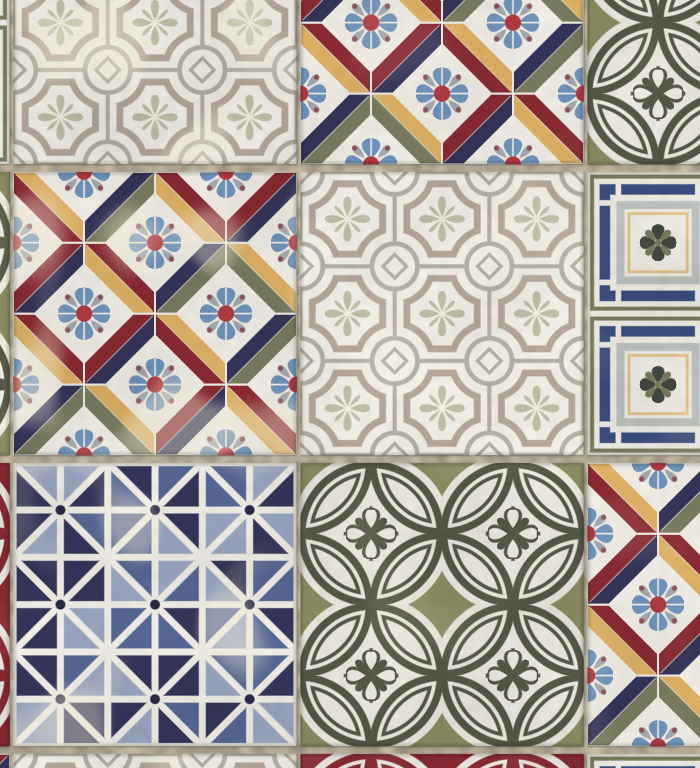
Reproduce this pattern procedurally as a Shadertoy shader.

```glsl
// A wall of glazed patchwork tiles: lattice, ribbons, interlaced rings, frames and triangles.
// A grid picks one motif per tile; each motif folds its own repeats and layers
// distance-based inks, then grout, bevel and gradient-noise glaze finish the wall.

const vec3 WHITE = vec3(.91, .90, .87);
const vec3 NAVY = vec3(.20, .20, .34);
const vec3 RED = vec3(.52, .16, .19);
const vec3 OLIVE = vec3(.46, .47, .36);
const vec3 GOLD = vec3(.84, .67, .38);

float hash(vec2 p) {
    return fract(sin(dot(p, vec2(127.1, 311.7))) * 43758.5);
}

float corner(vec2 cell, vec2 f) {
    float a = 6.2832 * hash(cell);
    return dot(vec2(cos(a), sin(a)), f);
}

float gradientNoise(vec2 p) {
    vec2 i = floor(p), f = p - i, s = f * f * (3. - 2. * f), o = vec2(1, 0);
    return mix(mix(corner(i, f), corner(i + o, f - o), s.x),
               mix(corner(i + o.yx, f - o.yx), corner(i + 1., f - 1.), s.x), s.y);
}

float ink(float d, float e) { return 1. - smoothstep(-e, e, d); }

vec2 diagonal(vec2 u) { return vec2(u.x + u.y, u.x - u.y) * .7071; }

// Four teardrops along the axes, widening outward
float petals(vec2 u, float inner, float outer, float width) {
    vec2 w = abs(u);
    if (w.x > w.y) w = w.yx;
    float t = clamp((w.y - inner) / (outer - inner), 0., 1.);
    return max(w.x - 2.6 * width * t * sqrt(1. - t), max(inner - w.y, w.y - outer));
}

// Notched octagons with ringed diamonds at their corners, 3 x 3
vec3 lattice(vec2 q, float e) {
    vec2 u = fract(q * 3.) - .5, w = abs(u), k = .5 - w;
    e *= 3.;
    float r = length(k), edge = max(max(w.x, w.y) - .41, .36 - r);
    float lines = max(min(k.x, k.y) - .022, .25 - r);
    lines = min(lines, abs(r - .24) - .025);
    lines = min(lines, abs(k.x + k.y - .125) - .025);
    vec3 c = mix(WHITE, vec3(.69, .66, .62), ink(lines, e));
    c = mix(c, vec3(.68, .63, .58), ink(abs(edge + .038) - .036, e));
    float flower = min(petals(u, .03, .24, .043), petals(diagonal(u), .03, .19, .02));
    return mix(c, vec3(.73, .72, .63), ink(flower, e));
}

// Two-tone ribbons crossing between blue rosettes
vec3 ribbons(vec2 q, float e) {
    vec2 u = q * 4., s = vec2(u.x + u.y, u.x - u.y);
    e *= 4.;
    vec2 n = floor(s * .5) * 2. + 1., f = s - n, k = 1. - abs(f);
    bool falling = k.y < k.x;
    float across = falling ? k.y : k.x, along = falling ? abs(f.x) : abs(f.y);
    float side = falling ? -sign(f.y) : -sign(f.x);
    bool odd = mod(falling ? n.x : n.y, 4.) < 2.;
    bool green = odd && mod(floor(s.y * .5 + .5), 2.) > .5;
    vec3 warm = (side > 0.) == odd ? GOLD : (green ? OLIVE : RED);
    vec3 cool = odd ? (side > 0. ? OLIVE : NAVY) : (side > 0. ? NAVY : RED);
    vec3 c = mix(WHITE, falling ? warm : cool,
                 ink(max(across - .29, across + along - .97), e));
    c = mix(c, WHITE, .6 * ink(max(across - .012, along - .93), e));
    // Rosette, back in upright axes
    vec2 v = vec2(f.x + f.y, f.x - f.y) * .5, w = abs(v);
    float r = length(v), blue = petals(v, .08, .37, .13);
    blue = max(blue, .012 - min(w.x, w.y));
    c = mix(c, vec3(.42, .56, .71), ink(blue, e));
    c = mix(c, vec3(.62, .64, .66), ink(petals(diagonal(v), .13, .37, .05), e));
    c = mix(c, RED, .7 * ink(length(w - .23) - .035, e));
    return mix(c, vec3(.67, .22, .25), ink(r - .115, e));
}

// Interlaced circles making veined leaves, 2 x 2
vec3 rings(vec2 q, float e, vec3 line, vec3 fill) {
    vec2 u = fract(q * 2.) - .5, w = abs(u);
    e *= 2.;
    float r = length(u), leaf = max(r, length(w - .5)) - .5;
    vec3 c = mix(WHITE, fill, ink(.565 - r, e));
    float lines = min(abs(leaf + .012) - .026, abs(leaf + .078) - .013);
    lines = min(lines, max(abs(w.x + w.y - .5 - .207) * .7071 - .009, leaf + .085));
    c = mix(c, line, ink(lines, e));
    float petal = petals(u, .025, .18, .052);
    c = mix(c, line, ink(min(abs(petal) - .012, petals(diagonal(u), .0, .15, .03)), e));
    return mix(c, line, ink(r - .025, e));
}

// Nested square frames around a small flower, 2 x 2
vec3 frames(vec2 q, float e) {
    vec2 u = fract(q * 2.) - .5, w = abs(u);
    e *= 2.;
    float m = max(w.x, w.y), n = min(w.x, w.y);
    vec3 c = mix(WHITE, OLIVE, ink(abs(m - .465) - .014, e));
    c = mix(c, vec3(.22, .30, .48), ink(max(abs(m - .375) - .037, .02 - abs(n - .28)), e));
    c = mix(c, vec3(.72, .74, .73), ink(abs(m - .265) - .028, e));
    c = mix(c, GOLD, .7 * ink(abs(m - .205) - .01, e));
    c = mix(c, vec3(.25, .27, .24), ink(petals(u, .01, .13, .045), e));
    return mix(c, OLIVE, ink(min(petals(diagonal(u), .02, .12, .025), length(u) - .025), e));
}

// Blue triangles split by white spokes, 3 x 3 hubs
vec3 triangles(vec2 q, float e) {
    vec2 u = fract(q * 3.) - .5, w = abs(u);
    e *= 3.;
    float h = hash(floor(q * 6.) + step(w.x, w.y) * vec2(17.3, 9.1));
    vec3 c = h < .36 ? NAVY : h < .68 ? vec3(.33, .39, .56) : vec3(.58, .63, .73);
    float d = min(min(w.x, w.y), .5 - max(w.x, w.y));
    c = mix(c, WHITE, ink(min(d, abs(w.x - w.y) * .7071) - .037, e));
    return mix(c, NAVY * .8, ink(length(u) - .052, e));
}

void mainImage(out vec4 fragColor, in vec2 fragCoord) {
    vec2 p = vec2(fragCoord.x, iResolution.y - fragCoord.y) / iResolution.y;
    vec2 pitch = vec2(.3737, .3789), s = (p - vec2(.015, -.160)) / pitch;
    vec2 id = floor(s), local = (s - id - .5) * pitch, q = local / .3695 + .5;
    float px = 1. / iResolution.y, e = (px * .6 + .0004) / .3695;

    // Motif per tile, row by row
    int kinds[16] = int[16](3, 0, 1, 2, 2, 1, 0, 3, 5, 4, 2, 1, 1, 0, 5, 3);
    int kind = kinds[int(mod(id.y, 4.) * 4. + mod(id.x + 1., 4.))];
    vec3 c = kind == 0 ? lattice(q, e) : kind == 1 ? ribbons(q, e)
           : kind == 2 ? rings(q, e, vec3(.33, .34, .27), vec3(.54, .54, .38))
           : kind == 3 ? frames(q, e) : kind == 4 ? triangles(q, e)
           : rings(q, e, RED, RED);

    // Glaze: uneven tone, and window glare on the first column
    c *= .98 + .04 * hash(id + 3.) + .05 * gradientNoise(p * 9.) + .03 * gradientNoise(p * 70.);
    float glare = smoothstep(.05, .4, gradientNoise(p * vec2(11, 8) + id * 5.));
    c = mix(c, vec3(.95, .92, .84), glare * (id.x == 0. ? .4 : .08));

    // Bevelled edge, shadow and grout
    vec2 b = abs(local) - .1825;
    float d = length(max(b, 0.)) + min(max(b.x, b.y), 0.) - .002;
    c *= 1. - .16 * smoothstep(-.007, 0., d);
    vec3 grout = vec3(.69, .65, .57) * (1. + .25 * gradientNoise(p * 60.));
    grout *= 1. - .4 * exp(-max(d, 0.) * 900.) * step(0., local.x + local.y);
    c = mix(grout, c, ink(d, px * .8));
    fragColor = vec4(c, 1.);
}
```
